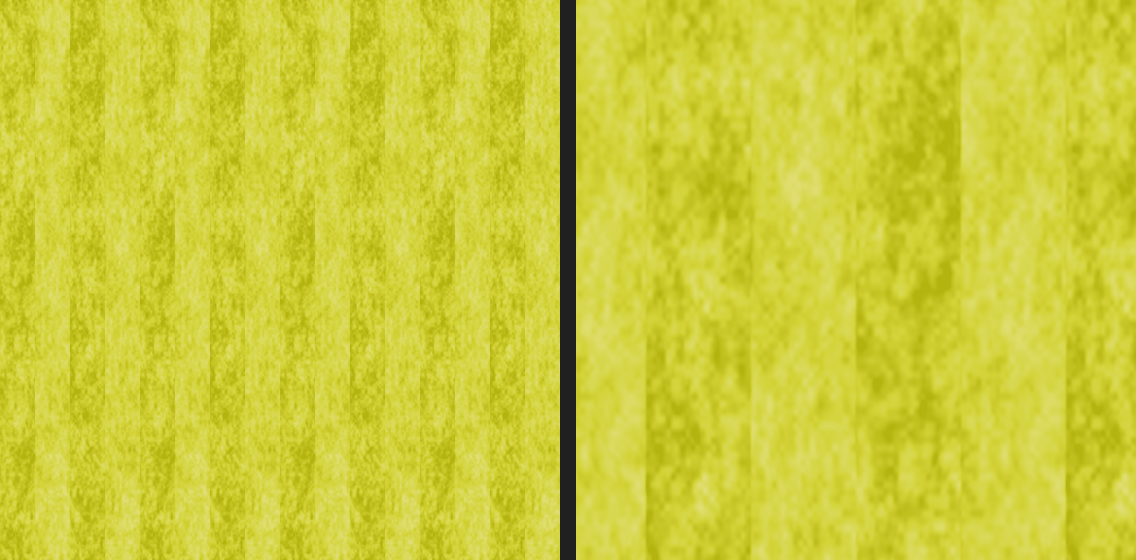
Left: the whole. Right: its middle third, enlarged.
Write a WebGL 2 fragment shader that draws this texture.

```glsl
#version 300 es
precision highp float;
// Weathered yellow planks: upright boards, alternately dark and light.
// A set of four boards repeats across the canvas; each board is toned by
// layers of vertically stretched value noise that wrap from top to bottom.

uniform vec2 u_resolution;
out vec4 outColor;

const float TILES_ACROSS = 4.0;
const float BOARDS_PER_TILE = 4.0;
const float EDGE_BLEND = 0.022;      // in board widths
const float SEAM_WIDTH = 0.035;      // in board widths
const float SEAM_DEPTH = 0.14;
const float DARK_TONE = 0.31;
const float LIGHT_TONE = 0.66;
const float DARK_CONTRAST = 1.1;
const float LIGHT_CONTRAST = 0.85;
const float FIBRE_LEAN = 0.14;

// Noise cells per board width and per canvas height
const vec2 BROAD_CELLS = vec2(1.6, 10.0);
const vec2 BLOTCH_CELLS = vec2(3.6, 27.0);
const vec2 FIBRE_CELLS = vec2(9.5, 66.0);
const vec2 GRAIN_CELLS = vec2(14.0, 130.0);
const vec2 SPECK_CELLS = vec2(19.0, 230.0);
const vec2 LEAN_CELLS = vec2(1.5, 14.0);

const vec3 SHADOW = vec3(0.75, 0.75, 0.12);
const vec3 MIDDLE = vec3(0.825, 0.825, 0.215);
const vec3 HIGHLIGHT = vec3(0.86, 0.855, 0.37);

float hash(vec2 cell, float seed) {
    return fract(sin(dot(cell, vec2(127.1, 311.7)) + seed * 74.7) * 43758.5453);
}

// Value noise centred on zero, periodic in y over the canvas height
float noise(vec2 p, vec2 cells, float seed) {
    p *= cells;
    vec2 cell = floor(p);
    vec2 f = p - cell;
    f = f * f * (3.0 - 2.0 * f);
    float y0 = mod(cell.y, cells.y);
    float y1 = mod(cell.y + 1.0, cells.y);
    float low = mix(hash(vec2(cell.x, y0), seed), hash(vec2(cell.x + 1.0, y0), seed), f.x);
    float high = mix(hash(vec2(cell.x, y1), seed), hash(vec2(cell.x + 1.0, y1), seed), f.x);
    return mix(low, high, f.y) - 0.5;
}

// Tone of one board; p.x runs 0..1 over its width, p.y over the canvas
float boardTone(vec2 p, float board) {
    float seed = mod(board, BOARDS_PER_TILE) * 7.0 + 1.0;
    float isLight = mod(board, 2.0);

    // Wandering fibres
    vec2 q = p;
    q.x += FIBRE_LEAN * noise(p, LEAN_CELLS, seed);

    // Stains, streaks and fine grain
    float wear = 0.50 * noise(p, BROAD_CELLS, seed + 1.0)
               + 0.50 * noise(q, BLOTCH_CELLS, seed + 2.0)
               + 0.72 * noise(q, FIBRE_CELLS, seed + 3.0)
               + 0.60 * noise(q, GRAIN_CELLS, seed + 4.0)
               + 0.50 * noise(q, SPECK_CELLS, seed + 6.0);

    // Dirt gathered unevenly along the right side of dark boards
    float side = smoothstep(0.55, 1.0, p.x) * (1.0 - isLight);
    float dirt = side * max(noise(vec2(0.0, p.y), BROAD_CELLS, seed + 5.0), 0.0);

    return mix(DARK_TONE, LIGHT_TONE, isLight)
         + wear * mix(DARK_CONTRAST, LIGHT_CONTRAST, isLight)
         - 0.5 * dirt;
}

vec3 toneColor(float tone) {
    tone = clamp(tone, -0.3, 1.25);
    return tone < 0.5 ? mix(SHADOW, MIDDLE, tone * 2.0)
                      : mix(MIDDLE, HIGHLIGHT, tone * 2.0 - 1.0);
}

void main() {
    vec2 uv = gl_FragCoord.xy / u_resolution;
    float across = uv.x * TILES_ACROSS * BOARDS_PER_TILE;

    // Blend the two boards that meet at the nearest edge
    float edge = floor(across + 0.5);
    float offset = across - edge;
    float leftTone = boardTone(vec2(offset + 1.0, uv.y), edge - 1.0);
    float rightTone = boardTone(vec2(offset, uv.y), edge);
    float tone = mix(leftTone, rightTone, smoothstep(-EDGE_BLEND, EDGE_BLEND, offset));

    // Faint, broken seam
    float seamWear = 0.5 + noise(vec2(0.0, uv.y), BLOTCH_CELLS, mod(edge, BOARDS_PER_TILE));
    tone -= SEAM_DEPTH * seamWear * (1.0 - smoothstep(0.0, SEAM_WIDTH, abs(offset)));

    outColor = vec4(toneColor(tone), 1.0);
}
```
